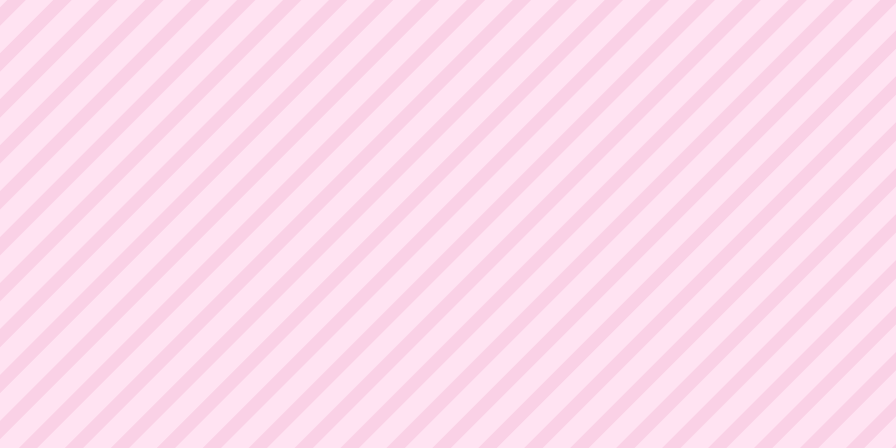
Give the GLSL for this pattern, as a Shadertoy shader.

```glsl
// Flat diagonal candy stripes: deeper pink bands on a pale pink ground.
// One coordinate runs across the 45 degree bands, fract repeats it, and
// the distance to each band centre gives an antialiased edge.

#define REPEATS_DOWN 9.75   // stripe periods per canvas height
#define BAND_WIDTH   0.40   // band share of one period
#define BAND_CENTRE  0.36   // band centre within a period, from the top left
#define GROUND_PINK  vec3(1.00, 0.89, 0.95)
#define BAND_PINK    vec3(0.98, 0.82, 0.90)

// Signed distance to the nearest band edge, in periods; negative inside.
float bandDistance(float phase) {
    float fromCentre = abs(fract(phase - BAND_CENTRE + 0.5) - 0.5);
    return fromCentre - 0.5 * BAND_WIDTH;
}

void mainImage(out vec4 fragColor, in vec2 fragCoord) {
    // Canvas units: height is 1, with the origin moved to the top left
    vec2 uv = fragCoord / iResolution.y;
    float phase = (uv.x + 1.0 - uv.y) * REPEATS_DOWN;

    // Width of one pixel, measured across the diagonal in periods
    float pixel = sqrt(2.0) * REPEATS_DOWN / iResolution.y;
    float coverage = clamp(0.5 - bandDistance(phase) / pixel, 0.0, 1.0);

    fragColor = vec4(mix(GROUND_PINK, BAND_PINK, coverage), 1.0);
}
```
